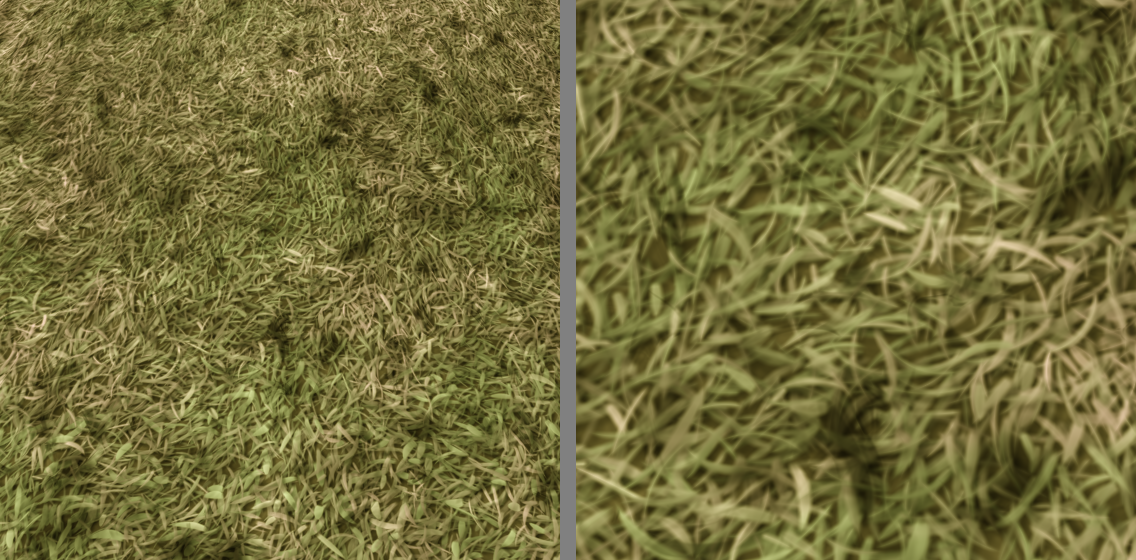
Left: the whole. Right: its middle third, enlarged.
Reproduce this texture procedurally as a three.js fragment shader.

```glsl
#define LAYERS 11
#define DENSITY 25.0
#define PERSPECTIVE 0.6
#define BLADE_WIDTH 0.095
#define EDGE_SOFTNESS 0.002
#define LEAN 0.75
#define TONE_RANGE 0.36
#define CLUMPING 0.2
#define SOIL vec3(0.33, 0.295, 0.14)
#define GREEN vec3(0.482, 0.503, 0.255)
#define STRAW vec3(0.67, 0.583, 0.345)

varying vec2 vUv;

vec4 hash4(vec2 p) {
  vec4 q = fract(p.xyxy * vec4(0.1031, 0.1030, 0.0973, 0.1099));
  q += dot(q, q.wzxy + 33.33);
  return fract((q.xxyz + q.yzzw) * q.zywx);
}

// Layered, warped sines, roughly -1 to 1
float waves(vec2 p) {
  float sum = 0.0;
  float amp = 0.6;
  for (int i = 0; i < 5; i++) {
    p = mat2(0.8, 0.6, -0.6, 0.8) * p * 1.6 + 0.9 * sin(p.yx * 1.3) + 2.1;
    sum += amp * sin(p.x) * cos(p.y);
    amp *= 0.7;
  }
  return sum;
}

// Cellular pits of varied size: 1 in the middle, 0 outside
float hollows(vec2 p) {
  vec2 cell = floor(p);
  float pit = 0.0;
  for (int y = -1; y <= 1; y++) {
    for (int x = -1; x <= 1; x++) {
      vec2 id = cell + vec2(float(x), float(y));
      vec4 rnd = hash4(id + 71.0);
      float radius = 0.14 + 0.55 * rnd.z * rnd.z;
      float d = length((p - id - rnd.xy) * vec2(0.9, 1.1));
      pit = max(pit, rnd.w * (1.0 - smoothstep(0.0, radius, d)));
    }
  }
  return pit;
}

// Paints one layer of curved, tapered blades over col
vec3 paintBlades(vec3 col, vec2 p, float layer, float soft, float dry, float near) {
  vec2 offset = layer * vec2(3.37, 5.71);
  p += offset;
  vec2 cell = floor(p);
  float depth = layer / float(LAYERS - 1);
  for (int y = -1; y <= 1; y++) {
    for (int x = -1; x <= 1; x++) {
      vec2 id = cell + vec2(float(x), float(y));
      vec4 place = hash4(id + layer * 37.0);
      vec4 look = hash4(id + layer * 53.0 + 19.0);
      vec2 root = id - offset;
      float flow = sin(root.x * 0.42 + 1.7 * sin(root.y * 0.31));
      float angle = LEAN + 0.6 * flow + 1.8 * (place.z - 0.5);
      angle += step(0.8, look.w) * 1.3;

      // Blade space: u along, v across
      vec2 d = p - id - place.xy;
      vec2 axis = vec2(cos(angle), sin(angle));
      float u = dot(d, axis);
      float t = clamp(u / mix(0.3, 0.88, place.w), -1.2, 1.2);
      float v = dot(d, vec2(-axis.y, axis.x)) + (look.x - 0.5) * 0.9 * u * u;
      float ends = 1.0 - smoothstep(0.7, 1.1, abs(t));

      float broad = step(0.9, look.z) * near;
      float width = BLADE_WIDTH * (0.45 + 0.9 * look.y * look.y + 0.9 * broad);
      float taper = width * (1.0 - 0.6 * t * t + 0.25 * t);

      // Soft shadow beside the blade, then the blade itself
      float shade = 1.0 - smoothstep(0.0, 0.16, abs(v + 0.09) - taper);
      col *= 1.0 - 0.13 * shade * ends;
      float cover = ends * (1.0 - smoothstep(-soft, soft, abs(v) - taper));
      cover *= mix(0.6, 0.95, max(broad, fract(look.x * 7.0)));
      float straw = clamp(dry + 0.6 * (look.w - 0.5) - 0.35 * broad, 0.0, 1.0);
      float tone = mix(0.87, 1.06, depth) * (1.06 + TONE_RANGE * (look.z - 0.5));
      tone *= 1.0 + 0.08 * clamp(v / width, -1.0, 1.0) + 0.06 * t;
      col = mix(col, mix(GREEN, STRAW, straw) * tone, cover);
    }
  }
  return col;
}

void main() {
  // Ground plane: features shrink towards the top
  float zoom = 1.0 / (1.0 - PERSPECTIVE * vUv.y);
  vec2 ground = vec2((vUv.x - 0.5) * zoom, log(zoom) / PERSPECTIVE);
  float near = 1.0 - smoothstep(0.1, 0.6, vUv.y);

  // Patches of dry and fresh grass, clumps and pits
  float patchTone = waves(vUv * 4.0 + 4.0);
  float dry = 0.5 + 0.5 * waves(vUv * 6.0) - 0.1 * near;
  float clump = waves(ground * 15.0 + 1.0);
  float gaps = smoothstep(0.3, 1.0, -waves(ground * 22.0 + 9.0));
  float pit = hollows(ground * 9.0 + 0.25 * waves(ground * 16.0));

  // Blades, blurrier towards the upper left
  vec3 col = SOIL * (1.0 + 0.2 * waves(ground * 30.0));
  float blur = 1.0 + 0.35 * smoothstep(0.5, 1.3, vUv.y + 0.6 - vUv.x);
  float soft = EDGE_SOFTNESS * DENSITY * zoom * blur;
  for (int i = 0; i < LAYERS; i++) {
    col = paintBlades(col, ground * DENSITY, float(i), soft, dry, near);
  }

  // Uneven light, dark hollows, paler highlights
  col *= 1.1 + 0.13 * patchTone + CLUMPING * clump;
  col *= 1.0 - 0.35 * gaps;
  col = mix(col, col * vec3(0.44, 0.42, 0.42), pit);
  col.b *= 0.45 + 1.1 * col.r;
  gl_FragColor = vec4(col, 1.0);
}
```
